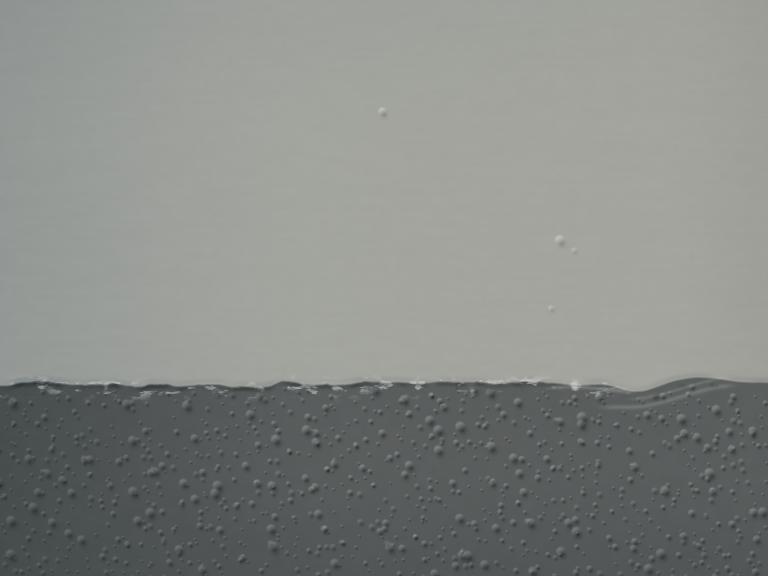
Write a Shadertoy shader that draws this texture.

```glsl
// Two-tone painted wall: smooth pale plaster above a rough grey dado with a ragged paint edge.
#define EDGE_Y 0.335
#define EDGE_ROUGH 0.009
#define BUMP_CELL 0.030
#define BUMP_RADIUS 0.0085
#define BUMP_CHANCE 0.62
#define BRUSH_GRAIN 0.012
#define LIGHT_DIR vec2(-0.5, 0.85)
#define PALE_SHADE vec3(0.555, 0.575, 0.570)
#define PALE_LIT vec3(0.638, 0.645, 0.620)
#define GREY_SHADE vec3(0.270, 0.292, 0.295)
#define GREY_LIT vec3(0.355, 0.368, 0.366)

float hash(vec2 p) {
    return fract(sin(dot(p, vec2(127.1, 311.7))) * 43758.5453);
}

float noise(vec2 p) {
    vec2 i = floor(p), f = fract(p);
    f = f * f * (3.0 - 2.0 * f);
    return mix(mix(hash(i), hash(i + vec2(1, 0)), f.x),
               mix(hash(i + vec2(0, 1)), hash(i + vec2(1, 1)), f.x), f.y);
}

float fbm(vec2 p) {
    float sum = 0.0, amp = 0.5;
    for (int i = 0; i < 4; i++) {
        sum += amp * noise(p);
        p = p * 2.03 + 7.1;
        amp *= 0.5;
    }
    return sum;
}

float bell(float x, float width) {
    return exp(-x * x / (width * width));
}

// Height of the paint line, with a notch and a swell near the right end
float edgeHeight(float x) {
    float ragged = 1.0 - smoothstep(0.98, 1.10, x);
    float y = EDGE_Y + EDGE_ROUGH * (fbm(vec2(x * 22.0, 3.0)) - 0.5) * mix(0.25, 1.6, ragged);
    return y - 0.015 * bell(x - 1.105, 0.045) + 0.010 * bell(x - 1.215, 0.055)
             - 0.004 * bell(x - 0.32, 0.15);
}

// Lit and shadowed sides of one raised grain
float grain(vec2 p, vec2 center, float radius) {
    vec2 d = (p - center) / radius;
    float soft = 0.5 + 1.0 / (iResolution.y * radius);
    float body = 1.0 - smoothstep(1.0 - 0.5 * soft, 1.0 + 0.5 * soft, length(d));
    float shadow = exp(-1.4 * dot(d + LIGHT_DIR, d + LIGHT_DIR));
    return body * (0.045 + 0.10 * dot(d, LIGHT_DIR)) - 0.065 * shadow;
}

// Scattered grains, jittered inside a grid
float grains(vec2 p, float cell, float radius, float seed) {
    vec2 id = floor(p / cell);
    float sum = 0.0;
    for (int j = -1; j <= 1; j++)
    for (int i = -1; i <= 1; i++) {
        vec2 k = id + vec2(i, j);
        vec2 jitter = vec2(hash(k + seed), hash(k + seed + 17.3));
        float size = radius * mix(0.45, 1.0, pow(hash(k + seed + 41.9), 2.0));
        float present = step(hash(k + seed + 73.7), BUMP_CHANCE);
        sum += present * grain(p, (k + jitter) * cell, size);
    }
    return sum;
}

// Soft stroke that follows a curve at vertical distance d
float stroke(float d, float width, float x, float from, float to) {
    return bell(d, width) * smoothstep(from, from + 0.04, x) * (1.0 - smoothstep(to - 0.04, to, x));
}

vec3 paleWall(vec2 p, float u) {
    float light = smoothstep(-0.25, 0.42, u) - 0.30 * smoothstep(0.75, 1.1, p.y) * (1.0 - 0.5 * u);
    vec3 col = mix(PALE_SHADE, PALE_LIT, light);
    col += vec3(0.008, 0.0, -0.004) * (u - 0.5);
    col -= 0.025 * smoothstep(0.85, 1.05, u);
    col += BRUSH_GRAIN * (fbm(p * vec2(14.0, 130.0)) - 0.5);
    col += BRUSH_GRAIN * (fbm(p * 75.0) - 0.5);
    // Stray specks
    float specks = grain(p, vec2(0.664, 0.806), 0.007) + grain(p, vec2(0.972, 0.583), 0.008)
                 + 0.6 * grain(p, vec2(0.997, 0.565), 0.005) + 0.7 * grain(p, vec2(0.957, 0.464), 0.005);
    return col + specks;
}

vec3 greyDado(vec2 p, float u, float depth) {
    float light = smoothstep(-0.15, 0.5, u) * mix(0.5, 1.0, smoothstep(-0.08, 0.22, p.y));
    vec3 col = mix(GREY_SHADE, GREY_LIT, light) + 0.018 * (fbm(p * 60.0) - 0.5);
    float cover = smoothstep(0.004, 0.02, depth);
    float bumps = grains(p, BUMP_CELL, BUMP_RADIUS, 5.0) + 0.7 * grains(p, BUMP_CELL * 0.7, BUMP_RADIUS * 0.6, 29.0);
    return col + cover * bumps * mix(0.8, 1.25, light);
}

void mainImage(out vec4 fragColor, in vec2 fragCoord) {
    vec2 p = fragCoord / iResolution.y;
    float u = fragCoord.x / iResolution.x;
    float depth = edgeHeight(p.x) - p.y;
    float blur = max(0.0025, 1.0 / iResolution.y);
    vec3 col = mix(paleWall(p, u), greyDado(p, u, depth), smoothstep(-blur, blur, depth));

    // Dark ridge, chipped pale flecks and a thin grey wash along the seam
    float ragged = 1.0 - smoothstep(1.02, 1.12, p.x);
    float chips = smoothstep(0.54, 0.72, fbm(p * vec2(55.0, 110.0)));
    col -= 0.10 * bell(depth - 0.004, 0.004) * ragged * noise(vec2(p.x * 60.0, 2.0));
    col += 0.28 * chips * bell(depth - 0.008, 0.012) * ragged;
    col -= vec3(0.07, 0.06, 0.045) * bell(depth + 0.005, 0.005) * noise(p * vec2(28.0, 90.0));

    // Smeared strokes around the notch
    float arc = 0.328 - 0.9 * pow(p.x - 0.99, 2.0);
    float ridge = 0.293 + 0.038 * smoothstep(1.09, 1.28, p.x);
    col += 0.16 * stroke(p.y - arc, 0.0035, p.x, 0.94, 1.11);
    col += 0.09 * stroke(p.y - ridge, 0.004, p.x, 1.03, 1.29);
    col += 0.07 * stroke(p.y - ridge - 0.014, 0.003, p.x, 1.08, 1.27);
    fragColor = vec4(clamp(col, 0.0, 1.0), 1.0);
}
```
